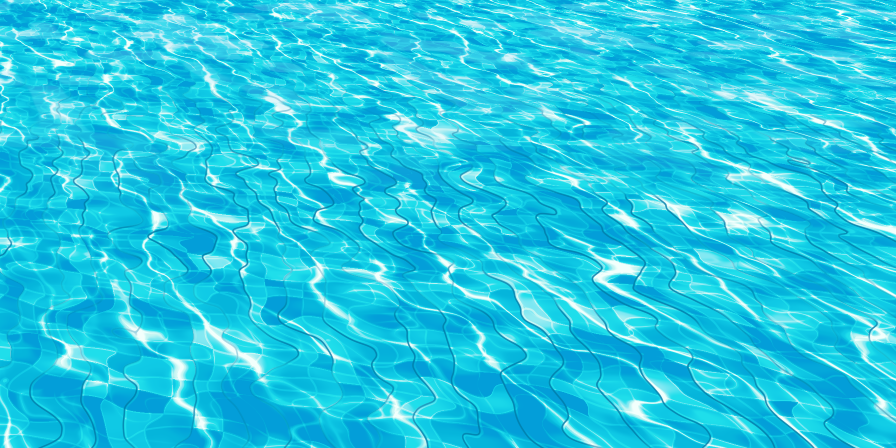
A WebGL 1 fragment shader for this texture:

```glsl
precision highp float;
// Sunlit pool water over a mosaic floor, seen in perspective.
// A tile grid is bent by noise refraction, then lit by wavy caustic streaks;
// all light is summed into one tone that indexes a colour ramp.

uniform vec2 u_resolution;

const float HORIZON = 1.6;            // height of the vanishing line
const float TILE_VANISH = 0.2;        // x where tile columns converge
const float LIGHT_VANISH = -0.4;      // x where caustic streaks converge
const vec2 TILE_SIZE = vec2(0.036, 0.021);
const float ROW_SLANT = 0.12;
const vec2 WAVE_FREQ = vec2(9.0, 25.0);
const vec2 BEND = vec2(0.075, 0.032); // refraction strength
const float STREAK_FREQ = 7.5;
const float GROUT_WIDTH = 0.0032;
const float SEAM_EVERY = 2.0;         // columns between dark seams
const float BASE_TONE = 1.3;
const float TILE_CONTRAST = 2.7;

const vec3 DEEP = vec3(0.01, 0.62, 0.85);
const vec3 BLUE = vec3(0.02, 0.71, 0.86);
const vec3 CYAN = vec3(0.06, 0.79, 0.90);
const vec3 AQUA = vec3(0.12, 0.87, 0.92);
const vec3 PALE = vec3(0.51, 0.91, 0.95);
const vec3 GLOW = vec3(0.77, 0.96, 0.95);
const vec3 WHITE = vec3(0.95, 1.0, 0.99);
const vec3 SEAM = vec3(0.00, 0.49, 0.67);
const vec3 SKY = vec3(0.55, 0.83, 0.95);

float hash(vec2 p) {
  return fract(sin(dot(p, vec2(127.1, 311.7))) * 43758.5453);
}

float noise(vec2 p) {
  vec2 i = floor(p), f = fract(p);
  f = f * f * f * (f * (f * 6.0 - 15.0) + 10.0);
  return mix(mix(hash(i), hash(i + vec2(1, 0)), f.x),
             mix(hash(i + vec2(0, 1)), hash(i + vec2(1, 1)), f.x), f.y);
}

// Screen point to flat plane, measured from a vanishing point
vec2 plane(vec2 p, float vanishX) {
  return vec2(p.x - vanishX, 1.0) / (HORIZON - p.y);
}

// Tile coordinates as seen through the moving surface
vec2 refractedTile(vec2 p) {
  vec2 w = plane(p, LIGHT_VANISH) * WAVE_FREQ;
  vec2 bend = vec2(noise(w), noise(w + 37.3)) - 0.5;
  bend += 0.45 * (vec2(noise(w * 1.9 + 11.7), noise(w * 1.9 + 71.9)) - 0.5);
  vec2 t = plane(p, TILE_VANISH);
  t.y += ROW_SLANT * t.x;
  return (t + bend * BEND) / TILE_SIZE;
}

// Eased steps hold each colour a little longer than straight blends
vec3 ramp(float t) {
  vec3 c = mix(DEEP, BLUE, smoothstep(0.0, 1.0, t));
  c = mix(c, CYAN, smoothstep(1.0, 2.0, t));
  c = mix(c, AQUA, smoothstep(2.0, 3.0, t));
  c = mix(c, PALE, smoothstep(3.2, 4.0, t));
  c = mix(c, GLOW, smoothstep(4.0, 5.0, t));
  return mix(c, WHITE, smoothstep(5.0, 6.5, t));
}

// Thin bright line where a noise field crosses its middle value
float contour(vec2 p, float sharpness) {
  return exp(-abs(noise(p) - 0.5) * sharpness);
}

// Caustic light: bright wavy streaks, a soft sheet beside each, a fine web
float caustics(vec2 q) {
  float s = q.x * STREAK_FREQ + 1.1 * noise(q * vec2(3.0, 6.0) + 5.0)
          + 0.6 * noise(q * vec2(9.0, 20.0)) + 0.28 * noise(q * vec2(24.0, 55.0));
  float power = smoothstep(0.15, 0.65, noise(q * vec2(8.0, 15.0) + 23.0));
  float width = mix(0.02, 0.075, noise(q * vec2(17.0, 39.0) + 41.0));
  float d = abs(fract(s + 0.5) - 0.5) / width;
  float streak = exp(-d * d) * (0.35 + 0.65 * power);
  float sheet = exp(-6.0 * fract(s)) * power;
  vec2 sway = vec2(0.5 * s, 0.0);
  float web = contour(q * vec2(10.0, 27.0) + sway + 61.0, 30.0)
            * smoothstep(0.25, 0.75, noise(q * vec2(7.0, 17.0) + 83.0));
  float ripple = contour(q * vec2(17.0, 50.0) + sway + 19.0, 20.0)
               * smoothstep(0.3, 0.8, noise(q * vec2(11.0, 23.0) + 53.0));
  return 3.7 * streak + 1.2 * sheet + 2.5 * web + 2.3 * ripple;
}

vec3 water(vec2 p) {
  vec2 q = plane(p, LIGHT_VANISH);
  vec2 t = refractedTile(p);

  // Screen-space gradient keeps the grout lines evenly thin
  const float STEP = 0.001;
  vec2 dx = (refractedTile(p + vec2(STEP, 0.0)) - t) / STEP;
  vec2 dy = (refractedTile(p + vec2(0.0, STEP)) - t) / STEP;
  vec2 slope = max(sqrt(dx * dx + dy * dy), 4.0);
  vec2 edge = abs(fract(t + 0.5) - 0.5) / slope;
  vec2 grout = 1.0 - smoothstep(0.3 * GROUT_WIDTH, GROUT_WIDTH, edge);
  grout *= 1.0 - smoothstep(70.0, 170.0, slope);

  // Tiles, lens-shaped swells and light
  float tone = BASE_TONE + TILE_CONTRAST * (hash(floor(t)) - 0.5);
  tone += 2.2 * (noise(q * WAVE_FREQ + 13.0) - 0.5);
  tone += 2.2 * (noise(q * WAVE_FREQ * 2.1 + 29.0) - 0.5);
  tone += 0.9 * max(grout.x, grout.y) + caustics(q);

  // Sky sheen on the far water
  float sheen = smoothstep(0.62, 0.7, noise(q * vec2(8.0, 21.0) + 97.0));
  sheen *= smoothstep(0.45, 1.0, p.y);

  // Dark seams between groups of columns, fading in and out, with a lit rim
  float side = (fract(t.x / SEAM_EVERY + 0.5) - 0.5) * SEAM_EVERY / slope.x;
  float near = 1.0 - smoothstep(0.5, 0.95, p.y);
  near *= 0.35 + 0.65 * smoothstep(0.3, 0.6, noise(q * vec2(9.0, 15.0) + 7.0));
  float seam = near * (1.0 - smoothstep(0.0008, 0.0028, abs(side)));
  float rim = near * (1.0 - smoothstep(0.001, 0.003, abs(side - 0.0045)));
  vec3 color = ramp(tone + 0.6 * sheen + 1.1 * rim);
  color = mix(color, SKY, 0.3 * sheen);
  return mix(color, SEAM, 0.85 * seam);
}

void main() {
  vec3 sum = vec3(0.0);
  for (int i = 0; i < 4; i++) {
    vec2 corner = vec2(mod(float(i), 2.0), floor(float(i) / 2.0)) - 0.5;
    sum += water((gl_FragCoord.xy + 0.45 * corner) / u_resolution.y);
  }
  gl_FragColor = vec4(sum / 4.0, 1.0);
}
```
